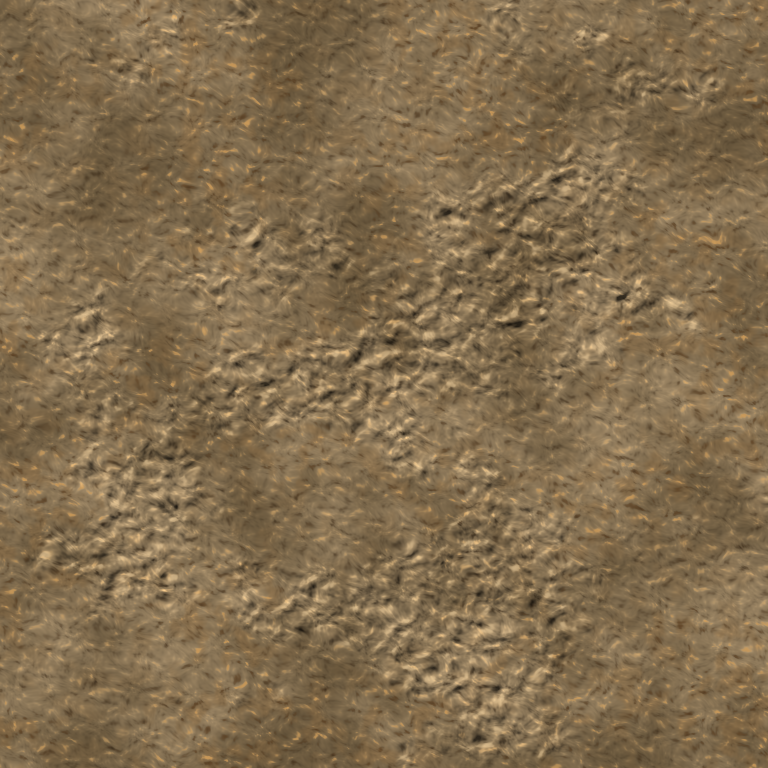
Write a three.js fragment shader that draws this texture.

```glsl
// Dry brown earth: soft tonal patches under a fine, ochre-flecked grain,
// broken by clusters of crumbly rubble. Both reliefs are gradient-noise
// heights shaded by their slope toward a light at the upper left.

#define TONE_CELLS 4.5
#define PATCH_CELLS 3.9
#define GRAIN_CELLS 72.0
#define RUBBLE_CELLS 50.0
#define GRAIN_TILT -0.50
#define RUBBLE_TILT 0.45
#define GRAIN_CONTRAST 0.60
#define RUBBLE_CONTRAST 1.00
#define FLECK_AMOUNT 0.85
#define LIGHT_DIR vec2(-0.50, 0.87)

varying vec2 vUv;

const vec3 DARK_EARTH = vec3(0.415, 0.345, 0.24);
const vec3 PALE_EARTH = vec3(0.585, 0.50, 0.375);
const vec3 WARM_EARTH = vec3(0.52, 0.40, 0.25);
const vec3 OCHRE = vec3(0.77, 0.58, 0.33);
const vec3 RUST = vec3(0.42, 0.28, 0.14);
const vec3 CREAM = vec3(0.77, 0.67, 0.51);

// Random unit slope at a lattice corner, projected on the way to the point
float corner(vec2 cell, vec2 f, vec2 step01) {
  float h = fract(sin(dot(cell + step01, vec2(127.1, 311.7))) * 43758.5453);
  float angle = 6.2832 * h;
  return dot(vec2(cos(angle), sin(angle)), f - step01);
}

// Gradient noise around 0.5
float noise(vec2 p) {
  vec2 cell = floor(p);
  vec2 f = fract(p);
  vec2 w = f * f * f * (f * (f * 6.0 - 15.0) + 10.0);
  float low = mix(corner(cell, f, vec2(0.0)), corner(cell, f, vec2(1.0, 0.0)), w.x);
  float high = mix(corner(cell, f, vec2(0.0, 1.0)), corner(cell, f, vec2(1.0)), w.x);
  return 0.5 + mix(low, high, w.y);
}

// Three turned octaves, normalised to 0..1
float fbm(vec2 p) {
  float sum = 0.0;
  float weight = 0.5;
  for (int i = 0; i < 3; i++) {
    sum += weight * noise(p);
    p = mat2(1.6, 1.2, -1.2, 1.6) * p + 17.3;
    weight *= 0.5;
  }
  return sum / 0.875;
}

vec2 rotate(vec2 p, float angle) {
  float c = cos(angle);
  float s = sin(angle);
  return vec2(c * p.x + s * p.y, c * p.y - s * p.x);
}

// Slope toward the light of a tilted height field, with sparse strong crests
float relief(vec2 uv, float cells, float tilt) {
  vec2 stretch = vec2(0.78, 1.1);
  vec2 p = rotate(uv, tilt) * cells * stretch;
  p += 0.7 * vec2(noise(p * 0.5 + 31.0), noise(p * 0.5 + 67.0));
  vec2 offset = rotate(LIGHT_DIR, tilt) * stretch * 0.25;
  float slope = 0.8 * (fbm(p - offset) - fbm(p + offset));
  return slope * (0.5 + 2.2 * abs(slope));
}

// Ragged clusters, thinning toward the canvas border
float rubbleMask(vec2 uv) {
  float field = fbm(rotate(uv, 0.25) * PATCH_CELLS * vec2(0.85, 1.2) + 8.4);
  field += 0.30 * (fbm(uv * 20.0) - 0.5);
  float border = length((uv - vec2(0.5, 0.45)) * vec2(0.85, 1.0));
  field += 0.06 - 0.22 * smoothstep(0.22, 0.52, border);
  return smoothstep(0.48, 0.66, field);
}

void main() {
  float rubble = rubbleMask(vUv);

  // Broad tone, with mottling and warm stains
  float tone = fbm(vUv * TONE_CELLS + 41.7);
  tone += 0.45 * (fbm(vUv * 17.0 + 3.1) - 0.5) + 0.08 * rubble;
  vec3 color = mix(DARK_EARTH, PALE_EARTH, smoothstep(0.12, 0.88, tone));
  float fleckZone = smoothstep(0.32, 0.66, fbm(vUv * 5.5 + 92.0));
  fleckZone = mix(0.35, 1.0, fleckZone) * (1.0 - 0.65 * rubble);
  float stain = smoothstep(0.42, 0.72, fbm(vUv * 30.0 + 13.0));
  color = mix(color, WARM_EARTH, 0.5 * fleckZone * stain);

  // Fine grain with warm flecks and rusty hollows
  float grain = relief(vUv, GRAIN_CELLS, GRAIN_TILT);
  color *= 1.0 + GRAIN_CONTRAST * grain;
  color = mix(color, RUST, 0.5 * fleckZone * smoothstep(0.10, 0.45, -grain));
  color = mix(color, OCHRE, FLECK_AMOUNT * fleckZone * smoothstep(0.13, 0.50, grain));

  // Rubble with brown shadows and cream crests
  float stones = relief(vUv + 5.0, RUBBLE_CELLS, RUBBLE_TILT) + 0.4 * grain;
  color *= 1.0 + RUBBLE_CONTRAST * max(stones, -0.65) * mix(0.08, 1.0, rubble);
  color = mix(color, CREAM, 0.6 * rubble * smoothstep(0.14, 0.55, stones));

  gl_FragColor = vec4(clamp(color, 0.0, 1.0), 1.0);
}
```
